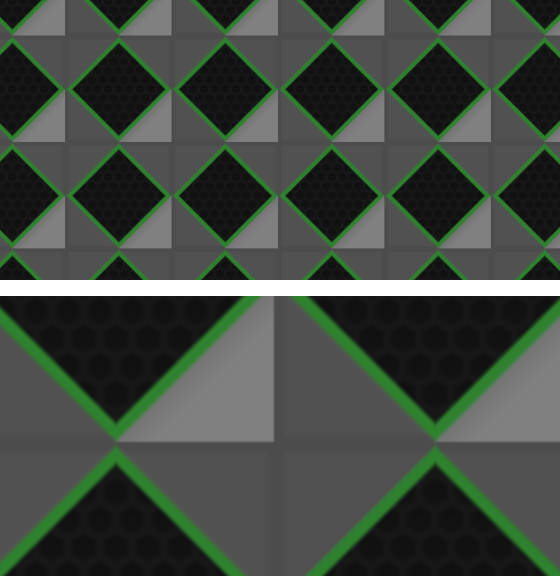
Top: the whole. Bottom: its middle third, enlarged.
A Shadertoy shader for this pattern:

```glsl
// Lattice of dark honeycomb diamonds with green outlines on grey square tiles.
// Each tile has one pale lower-right corner and faint seams along its edges.
// Built from a repeated square cell, a diamond distance and a hexagon grid.

const float TILE = 0.3802;                  // tile side, in canvas heights
const vec2  TILE_CENTRE = vec2(0.8047, 0.681);
const float DIAMOND_RADIUS = 0.464;         // centre to vertex, in tiles
const float LINE_HALF_WIDTH = 0.0195;
const float SOFTNESS = 0.011;               // edge blur, in tiles
const float SEAM_WIDTH = 0.030;
const float SEAM_DEPTH = 0.018;
const float HEX_PITCH = 0.100;

const vec3 GREY  = vec3(0.318);
const vec3 PALE  = vec3(0.500);
const vec3 GREEN = vec3(0.180, 0.510, 0.180);
const vec3 HEX_CORE = vec3(0.062);
const vec3 HEX_RIM  = vec3(0.092);

// Coverage of the region where d is negative.
float cover(float d, float blur) {
    return 1.0 - smoothstep(-blur, blur, d);
}

// Signed distance to the straight sides of a diamond.
float diamondDistance(vec2 p, float radius) {
    return (abs(p.x) + abs(p.y) - radius) * 0.70711;
}

// Position within the nearest unit-wide hexagon.
vec2 hexLocal(vec2 p) {
    vec2 period = vec2(1.0, 1.73205);
    vec2 a = mod(p, period) - 0.5 * period;
    vec2 b = mod(p - 0.5 * period, period) - 0.5 * period;
    return dot(a, a) < dot(b, b) ? a : b;
}

vec3 honeycomb(vec2 p, float blur) {
    vec2 h = hexLocal(p / HEX_PITCH);
    vec2 q = abs(h);
    float reach = max(q.x, dot(q, vec2(0.5, 0.86603)));
    float core = cover(reach - 0.38, blur / HEX_PITCH);
    // The hollow is a little deeper towards its top.
    vec3 hollow = HEX_CORE + 0.018 * (0.3 - h.y);
    return mix(HEX_RIM, hollow, core);
}

vec3 greyTile(vec2 p, float d, float blur) {
    // Seams on the tile borders
    vec2 border = 0.5 - abs(p);
    float seam = cover(min(border.x, border.y) - SEAM_WIDTH, blur);
    vec3 colour = GREY - SEAM_DEPTH * seam;

    // Pale corner, slightly shaded beside the diamond
    float corner = smoothstep(-blur, blur, p.x) * smoothstep(-blur, blur, -p.y)
                 * smoothstep(0.0, blur, border.x) * smoothstep(0.0, blur, border.y);
    vec3 pale = PALE - 0.05 * (1.0 - smoothstep(0.0, 0.12, d));
    return mix(colour, pale, corner);
}

void mainImage(out vec4 fragColor, in vec2 fragCoord) {
    vec2 grid = (fragCoord / iResolution.y - TILE_CENTRE) / TILE;
    vec2 p = fract(grid + 0.5) - 0.5;
    float blur = max(SOFTNESS, 0.75 / (iResolution.y * TILE));
    float d = diamondDistance(p, DIAMOND_RADIUS);

    vec3 colour = greyTile(p, d, blur);
    colour = mix(colour, honeycomb(p, blur), cover(d, blur));
    colour = mix(colour, GREEN, cover(abs(d) - LINE_HALF_WIDTH, blur));
    fragColor = vec4(colour, 1.0);
}
```
